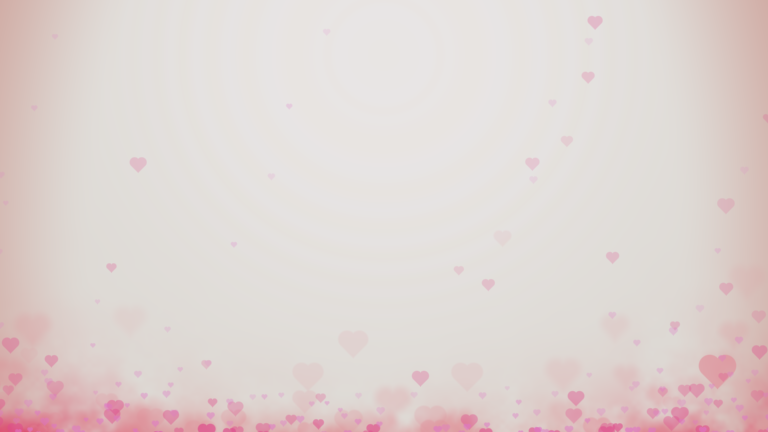
This background is drawn by a WebGL 1 fragment shader. Its source:

```glsl
precision highp float;
// A pale vignette with faint concentric bands, over a drift of pink hearts.
// The drift is a noisy haze plus jittered grids of heart distance functions,
// which thin out with height and climb higher toward the two sides.
uniform vec2 u_resolution;

const vec3 PAPER = vec3(0.910, 0.896, 0.890);
const vec3 PAPER_FAR = vec3(0.868, 0.855, 0.835);
const vec3 EDGE_ROSE = vec3(0.810, 0.645, 0.615);
const vec3 HAZE_PINK = vec3(0.860, 0.640, 0.640);
const vec3 CORNER_RED = vec3(0.860, 0.270, 0.420);
const vec3 SOFT_CORAL = vec3(0.880, 0.510, 0.550);
const vec3 BLUSH = vec3(0.880, 0.540, 0.590);
const vec3 MAGENTA = vec3(0.870, 0.300, 0.550);
const vec3 ORCHID = vec3(0.870, 0.460, 0.780);
const vec2 GLOW_CENTER = vec2(0.0, 0.873);
const float FIRST_BAND = 0.072;   // squared radius of the first cool band
const float BAND_STEP = 0.0585;   // spacing of bands in squared radius
const float BAND_TINT = 0.008;
const float DRIFT_LOW = 0.050;    // falloff height of the drift at the middle
const float DRIFT_RISE = 0.085;   // extra falloff height at the sides
const vec2 MAIN_HEART = vec2(0.772, 0.139);

float hash(vec2 p) {
  return fract(sin(dot(p, vec2(127.1, 311.7))) * 43758.5453);
}

float noise(vec2 p) {
  vec2 i = floor(p);
  vec2 f = fract(p);
  f = f * f * (3.0 - 2.0 * f);
  float low = mix(hash(i), hash(i + vec2(1.0, 0.0)), f.x);
  float high = mix(hash(i + vec2(0.0, 1.0)), hash(i + 1.0), f.x);
  return mix(low, high, f.y);
}

float fbm(vec2 p) {
  float sum = 0.0;
  float gain = 0.5;
  for (int i = 0; i < 4; i++) {
    sum += gain * noise(p);
    p = p * 2.03 + 7.1;
    gain *= 0.5;
  }
  return sum / 0.9375;
}

// Signed distance to a heart about one unit high, centred on the origin.
float heart(vec2 p) {
  p = vec2(abs(p.x), p.y + 0.55);
  if (p.x + p.y > 1.0) return length(p - vec2(0.25, 0.75)) - 0.3536;
  vec2 a = p - vec2(0.0, 1.0);
  vec2 b = p - 0.5 * max(p.x + p.y, 0.0);
  return sqrt(min(dot(a, a), dot(b, b))) * sign(p.x - p.y);
}

float heartMask(vec2 p, float size, float blur) {
  return 1.0 - smoothstep(-blur, blur, heart(p / size) * size);
}

// Strength of the drift: one at the floor, fading upward.
float drift(vec2 p) {
  float side = 2.0 * p.x * u_resolution.y / u_resolution.x;
  return exp(-max(p.y, 0.0) / (DRIFT_LOW + DRIFT_RISE * side * side));
}

// Blends one grid of scattered hearts over a colour.
vec3 scatter(vec3 color, vec2 p, vec3 tint, float cell, float size,
             float blur, float amount, float opacity, float seed) {
  vec2 home = floor(p / cell);
  for (int j = -1; j <= 1; j++) {
    for (int i = -1; i <= 1; i++) {
      vec2 id = home + vec2(float(i), float(j));
      vec2 key = id + seed;
      vec2 jitter = vec2(hash(key + 3.7), hash(key + 9.2));
      vec2 center = (id + jitter) * cell;
      float density = drift(center);
      float present = step(hash(key), amount * density);
      float scale = size * mix(0.6, 1.15, hash(key + 5.3));
      float strength = mix(0.35, 1.0, density) * mix(0.5, 1.0, hash(key + 1.9));
      float mask = heartMask(p - center, scale, blur);
      color = mix(color, tint, mask * present * opacity * strength);
    }
  }
  return color;
}

void main() {
  vec2 p = (gl_FragCoord.xy - vec2(0.5 * u_resolution.x, 0.0)) / u_resolution.y;
  float side = abs(2.0 * gl_FragCoord.x / u_resolution.x - 1.0);
  float edge = 0.75 / u_resolution.y + 0.0004;

  // Paper glow and its alternating cool and warm bands
  float r = length(p - GLOW_CENTER);
  vec3 color = mix(PAPER, PAPER_FAR, smoothstep(0.15, 0.95, r));
  float band = cos(6.2832 * (r * r - FIRST_BAND) / BAND_STEP);
  band *= 1.0 - smoothstep(0.45, 0.75, r);
  band -= 1.6 * exp(-pow((r - 0.13) / 0.012, 2.0));
  color += BAND_TINT * band * vec3(0.0, 0.15, 1.0);

  // Rose vignette
  float rim = length(vec2(side, (p.y - 0.45) * 0.75));
  color = mix(color, EDGE_ROSE, smoothstep(0.75, 1.2, rim));

  // Cloudy haze, reddening into the lower corners
  float cloud = fbm(p * 11.0);
  color = mix(color, HAZE_PINK, 0.85 * drift(p) * smoothstep(0.1, 0.75, cloud));
  float corner = smoothstep(0.45, 1.0, side) * exp(-p.y / 0.06);
  color = mix(color, CORNER_RED, corner * smoothstep(0.2, 0.75, cloud));

  // Hearts, from blurred and large to crisp and small
  color = scatter(color, p, SOFT_CORAL, 0.055, 0.065, 0.014, 0.8, 0.40, 11.0);
  color = scatter(color, p, BLUSH, 0.080, 0.055, 0.003, 0.7, 0.40, 37.0);
  color = mix(color, BLUSH, 0.6 * heartMask(p - MAIN_HEART, 0.072, edge));
  color = scatter(color, p, MAGENTA, 0.048, 0.030, edge, 0.75, 0.75, 71.0);
  color = scatter(color, p, ORCHID, 0.032, 0.015, edge, 0.7, 0.70, 113.0);

  gl_FragColor = vec4(color, 1.0);
}
```
